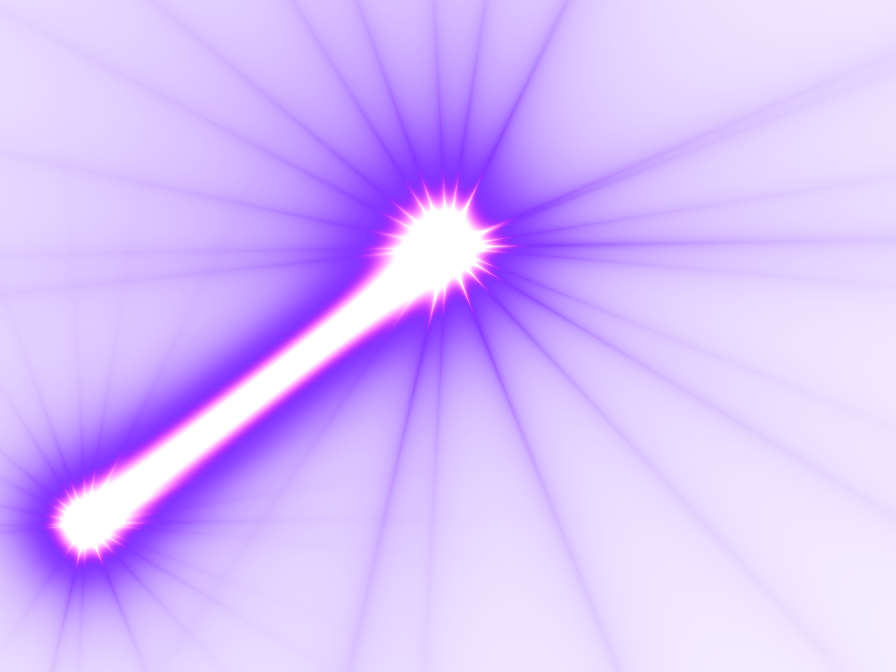
This background is drawn by a Shadertoy shader. Its source:

```glsl
// Two violet flares joined by a glowing beam on a pale lavender field.
// All lights add up to one energy value, and a ramp turns energy into colour:
// pale at low energy, violet in the middle, pink then white when overexposed.

const float PI = 3.14159;
const int RAY_COUNT = 22;

// Direction in degrees and strength of each flare ray
const vec2 RAYS[RAY_COUNT] = vec2[](
    vec2(1, 1), vec2(9, .5), vec2(21.5, .45), vec2(23.5, .6), vec2(64, 1),
    vec2(81, .7), vec2(93, .6), vec2(110, .7), vec2(122, .6), vec2(140, .55),
    vec2(152, .5), vec2(168, .5), vec2(181, .4), vec2(186, .5), vec2(236, .35),
    vec2(257, 1), vec2(267, .5), vec2(292, .95), vec2(313, .65),
    vec2(329, .7), vec2(338, .4), vec2(355, .45));

// Ray brightness by angle: each ray is a fine cusp inside a wider wedge
float rayPattern(float angle) {
    float sum = 0.0;
    for (int i = 0; i < RAY_COUNT; i++) {
        float offset = angle - radians(RAYS[i].x);
        offset = abs(mod(offset + PI, 2.0 * PI) - PI);
        sum += RAYS[i].y * (0.45 * exp(-offset / 0.018) + 0.6 * exp(-offset / 0.1));
    }
    return sum;
}

float mainFlare(vec2 p) {
    float d = max(length(p), 0.003);
    float angle = atan(p.y, p.x + 1e-5);
    // The halo leans towards the upper left
    float lobes = 0.85 + 0.25 * cos(angle - 2.4) + rayPattern(angle);
    return 0.09 * lobes / d + 0.5 * exp(-d * d / 0.017);
}

float smallFlare(vec2 p) {
    float d = max(length(p), 0.003);
    float lobes = 0.8 + rayPattern(atan(p.y, p.x + 1e-5));
    return 0.04 * lobes / d * exp(-3.0 * d);
}

// Glow around a segment, narrowing from a to b
float beam(vec2 p, vec2 a, vec2 b) {
    vec2 axis = b - a;
    float along = clamp(dot(p - a, axis) / dot(axis, axis), 0.0, 1.0);
    float d = length(p - a - axis * along);
    return 4.8 * exp(-d / mix(0.037, 0.026, along));
}

vec3 energyColor(float energy) {
    // Soft saturation from white into violet
    float tint = energy / pow(1.0 + pow(energy, 4.0), 0.25);
    vec3 color = mix(vec3(1.0), vec3(0.5, 0.17, 1.0), tint);
    // Red overexposes before green, leaving a pink fringe
    vec2 burn = smoothstep(vec2(1.4, 1.7), vec2(2.5, 3.2), vec2(energy));
    color.rg = mix(color.rg, vec2(1.0), burn);
    return color;
}

void mainImage(out vec4 fragColor, in vec2 fragCoord) {
    vec2 uv = fragCoord / iResolution.y;
    vec2 mainCenter = vec2(0.665, 0.632);
    vec2 smallCenter = vec2(0.1285, 0.2205);

    float energy = mainFlare(uv - mainCenter)
                 + smallFlare(uv - smallCenter)
                 + beam(uv, smallCenter, mainCenter);

    fragColor = vec4(energyColor(min(energy, 20.0)), 1.0);
}
```
